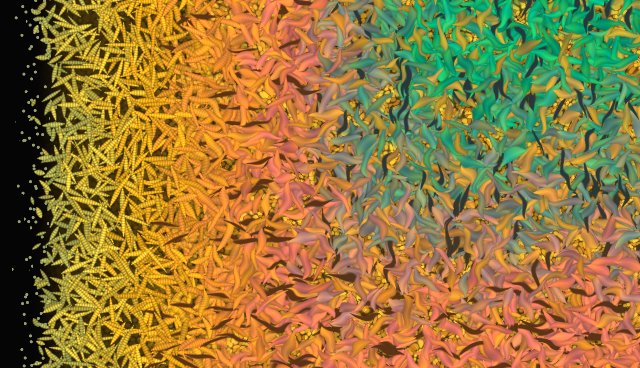
Give the GLSL for this texture, as a Shadertoy shader.

```glsl
vec3 hash3(vec3 p) {
    p = fract(p * vec3(0.1031, 0.1030, 0.0973));
    p += dot(p, p.yxz + 33.33);
    return fract((p.xxy + p.yxx) * p.zyx);
}

// Distance to the nearest scattered point, and that cell's random value
vec2 cellular(vec2 p, float seed) {
    vec2 nearest = vec2(9.0, 0.0);
    for (int j = -1; j <= 1; j++)
    for (int i = -1; i <= 1; i++) {
        vec2 cell = floor(p) + vec2(i, j);
        vec3 h = hash3(vec3(cell + 40.0, seed));
        float d = length(cell + h.xy - p);
        if (d < nearest.x) nearest = vec2(d, h.z);
    }
    return nearest;
}

// Film depth: rises rightwards, then bends along the lower edge
float filmDepth(vec2 p) {
    float a = p.x - 0.92, b = (p.y - 0.36) * 0.46;
    float h = max(0.14 - abs(a - b), 0.0) / 0.14;
    return min(a, b) - h * h * 0.035 + 0.012 * sin(p.x * 13.0 + 4.0 * sin(p.y * 7.0));
}

vec3 filmColor(float s) {
    vec3 c = vec3(0.66, 0.66, 0.30);
    c = mix(c, vec3(0.92, 0.78, 0.22), smoothstep(-0.82, -0.66, s));
    c = mix(c, vec3(1.00, 0.71, 0.10), smoothstep(-0.66, -0.50, s));
    c = mix(c, vec3(1.00, 0.58, 0.20), smoothstep(-0.50, -0.32, s));
    c = mix(c, vec3(0.97, 0.50, 0.36), smoothstep(-0.30, -0.14, s));
    c = mix(c, vec3(0.78, 0.53, 0.42), smoothstep(-0.11, -0.03, s));
    c = mix(c, vec3(0.53, 0.57, 0.46), smoothstep(-0.03, 0.05, s));
    c = mix(c, vec3(0.32, 0.65, 0.46), smoothstep(0.05, 0.14, s));
    return mix(c, vec3(0.05, 0.73, 0.45), smoothstep(0.13, 0.25, s));
}

// Gold grains with dark gaps
vec3 goldGrain(vec2 p) {
    vec2 grain = cellular(p * 95.0, 7.0);
    vec3 gold = mix(vec3(0.70, 0.42, 0.08), vec3(1.0, 0.82, 0.20), grain.y);
    return gold * mix(1.1, 0.35, smoothstep(0.3, 0.85, grain.x));
}

// One layer of curved crystal blades, one per grid cell
void bladeLayer(inout vec3 col, vec2 p, float layer, float pixel) {
    const float size = 0.055;
    vec2 grid = p / size + layer * vec2(0.37, 0.61);
    for (int j = -1; j <= 1; j++)
    for (int i = -1; i <= 1; i++) {
        vec2 cell = floor(grid) + vec2(i, j);
        vec3 h = hash3(vec3(cell + 20.0, layer * 17.0 + 3.0));
        vec3 k = hash3(vec3(cell + 70.0, layer * 29.0 + 5.0));
        vec2 toCenter = (grid - cell - 0.15 - 0.7 * h.xy) * size;
        vec2 center = p - toCenter;
        float dense = smoothstep(0.30, 0.75, center.x);
        if (center.x < 0.085 + 0.07 * k.x * k.x || k.z > 0.72 + 0.3 * dense) continue;

        float s = filmDepth(center);
        bool isDark = k.z < 0.13 * dense;
        bool isGold = k.z > 1.0 - 0.2 * dense;
        float angle = h.z * 3.14159;
        if (isDark) angle = (h.z - 0.5) * 0.9 + (s > -0.06 ? 1.57 : 0.0);
        vec2 axis = vec2(cos(angle), sin(angle));
        float u = dot(toCenter, axis);
        float halfLen = mix(0.028, 0.052, k.x) * mix(0.35, 1.0, smoothstep(0.08, 0.2, center.x));
        float v = dot(toCenter, vec2(-axis.y, axis.x)) + (k.y - 0.5) * dense * 14.0 * u * u;
        float halfWidth = mix(0.0062, 0.0105, dense) * mix(0.7, 1.25, h.x);
        if (isDark) halfWidth *= 0.6;
        float taper = 1.0 - u * u / (halfLen * halfLen);
        float edge = abs(v) - halfWidth * taper;

        // Contact shadow, then the lit blade
        col *= 1.0 - mix(0.3, 0.14, dense) * smoothstep(0.004, -0.002, edge) * step(0.0, taper);
        float cover = smoothstep(pixel, -pixel, edge) * smoothstep(0.0, 0.08, taper);
        vec3 tint = filmColor(s + (k.y - 0.5) * 0.15);
        if (isGold) tint = mix(tint, vec3(0.92, 0.60, 0.16), 0.75);
        tint *= mix(0.82, 1.1, h.y) * (1.07 - 0.24 * abs(v) / halfWidth);
        tint *= 1.0 + 0.12 * (1.0 - dense) * sin(u * 900.0 + 6.0 * h.y);
        tint += 0.08 * dense * sin(u * 70.0 + 6.0 * h.x) * vec3(1.0, 0.6, -0.5);
        if (isDark) tint = mix(vec3(0.36, 0.20, 0.08), vec3(0.15, 0.22, 0.23), smoothstep(-0.12, 0.1, s));
        col = mix(col, tint, cover);
    }
}

void mainImage(out vec4 fragColor, in vec2 fragCoord) {
    vec2 p = fragCoord / iResolution.y;
    float pixel = 1.0 / iResolution.y;
    float dense = smoothstep(0.25, 0.8, p.x);
    vec2 warped = p + 0.005 * dense * sin(p.yx * vec2(83.0, 71.0) + 2.0 * sin(p * 47.0));

    // Dark ground, turning to gold under the thicker film
    vec3 ground = mix(vec3(0.17, 0.13, 0.02), goldGrain(p) * 0.85, 0.15 + 0.8 * dense);
    vec3 col = mix(vec3(0.025, 0.02, 0.018), ground, smoothstep(0.09, 0.22, p.x));

    // Blades, with gold clusters showing between the upper layers
    vec2 cluster = cellular(warped * 9.0, 2.0);
    float clusterMask = smoothstep(0.42, 0.22, cluster.x) * step(0.45, cluster.y) * dense;
    for (int i = 0; i < 8; i++) {
        if (i == 6) col = mix(col, goldGrain(warped), clusterMask * 0.9);
        bladeLayer(col, warped, float(i), pixel);
    }

    // Loose specks outside the growth front
    vec2 speck = cellular(p * 55.0, 11.0);
    float strip = smoothstep(0.03, 0.085, p.x) * smoothstep(0.16, 0.1, p.x);
    float dots = smoothstep(0.3, 0.16, speck.x) * step(1.0 - 0.45 * strip, speck.y);
    col = mix(col, vec3(0.58, 0.62, 0.42), dots);

    fragColor = vec4(clamp(col, 0.0, 1.0), 1.0);
}
```
